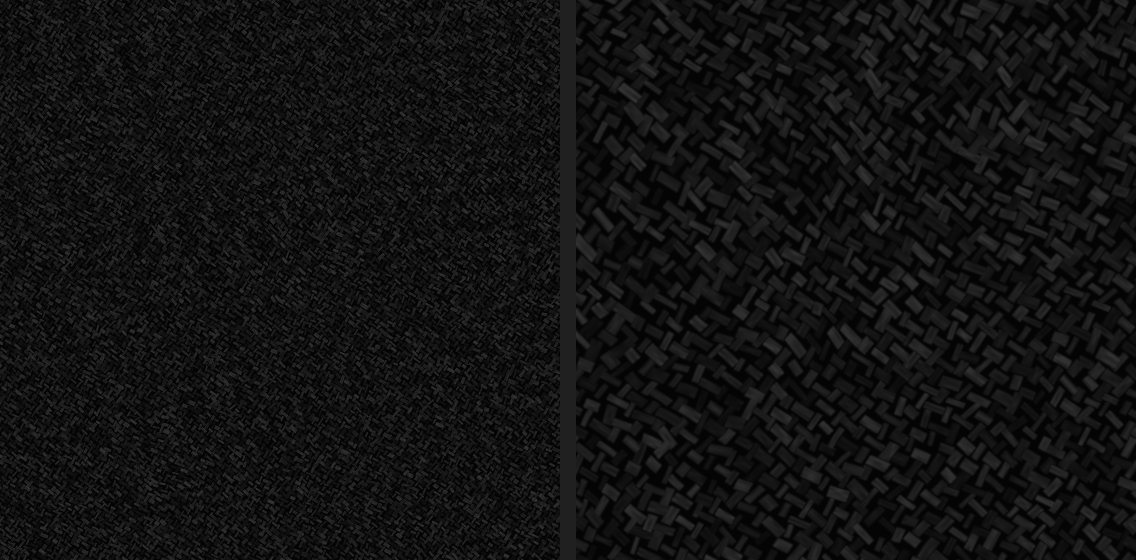
Left: the whole. Right: its middle third, enlarged.
Reproduce this texture procedurally as a three.js fragment shader.

```glsl
varying vec2 vUv;

const float THREADS = 107.0;     // weave cells across the canvas
const float WEAVE_ANGLE = -0.6;  // direction of the warp
const vec3 GAP_COLOR = vec3(0.016);
const vec3 WARP_COLOR = vec3(0.134);
const vec3 WEFT_COLOR = vec3(0.118);

float hash(vec2 p) {
  return fract(sin(dot(p, vec2(127.1, 311.7))) * 43758.5453);
}

vec2 hash2(vec2 p) {
  return vec2(hash(p), hash(p + 57.3));
}

float noise(vec2 p) {
  vec2 cell = floor(p);
  vec2 f = fract(p);
  f = f * f * (3.0 - 2.0 * f);
  float low = mix(hash(cell), hash(cell + vec2(1.0, 0.0)), f.x);
  float high = mix(hash(cell + vec2(0.0, 1.0)), hash(cell + 1.0), f.x);
  return mix(low, high, f.y);
}

vec2 rotate(vec2 p, float angle) {
  float c = cos(angle);
  float s = sin(angle);
  return vec2(c * p.x + s * p.y, c * p.y - s * p.x);
}

float roundedBox(vec2 p, vec2 halfSize, float radius) {
  vec2 q = abs(p) - halfSize + radius;
  return length(max(q, 0.0)) + min(max(q.x, q.y), 0.0) - radius;
}

// Smooth drift that bends the threads
vec2 drift(vec2 p, float frequency, float amount) {
  vec2 q = p * frequency;
  return (vec2(noise(q), noise(q + 31.7)) - 0.5) * amount;
}

// One visible stitch: soft rounded edge, own tone, fibres along its length
vec3 stitch(vec2 p, vec2 cell) {
  float isWeft = mod(cell.x + cell.y, 2.0);
  vec2 jitter = (hash2(cell) - 0.5) * 0.34;
  vec2 local = p - cell - 0.5 - jitter;
  local = isWeft > 0.5 ? local.yx : local;
  local = rotate(local, (hash(cell + 11.9) - 0.5) * 0.5);

  vec2 sizeJitter = (hash2(cell + 23.1) - 0.5) * vec2(0.34, 0.2);
  vec2 halfSize = mix(vec2(0.68, 0.34), vec2(0.66, 0.31), isWeft) + sizeJitter;
  float body = smoothstep(0.05, -0.17, roundedBox(local, halfSize, 0.16));

  float fibre = noise(local * vec2(1.8, 5.0) + cell * 7.0);
  float tone = mix(0.42, 1.26, hash(cell + 41.3)) * mix(0.74, 1.26, fibre);
  vec3 color = mix(WARP_COLOR, WEFT_COLOR, isWeft) * tone;
  return mix(GAP_COLOR, color, body);
}

// Stitches reach past their cells, so neighbours are blended by brightness
vec3 weave(vec2 p) {
  vec2 base = floor(p);
  vec3 color = GAP_COLOR;
  for (int y = -1; y <= 1; y++) {
    for (int x = -1; x <= 1; x++) {
      color = max(color, stitch(p, base + vec2(float(x), float(y))));
    }
  }
  return color;
}

void main() {
  vec2 bent = vUv + drift(vUv, 9.0, 0.008) + drift(vUv, 30.0, 0.005);
  vec3 color = weave(rotate(bent, WEAVE_ANGLE) * THREADS);

  // Faint broad mottling
  float mottle = noise(vUv * 10.0) * 0.5 + noise(vUv * 34.0) * 0.5;
  color *= mix(0.95, 1.05, mottle);

  gl_FragColor = vec4(color, 1.0);
}
```
